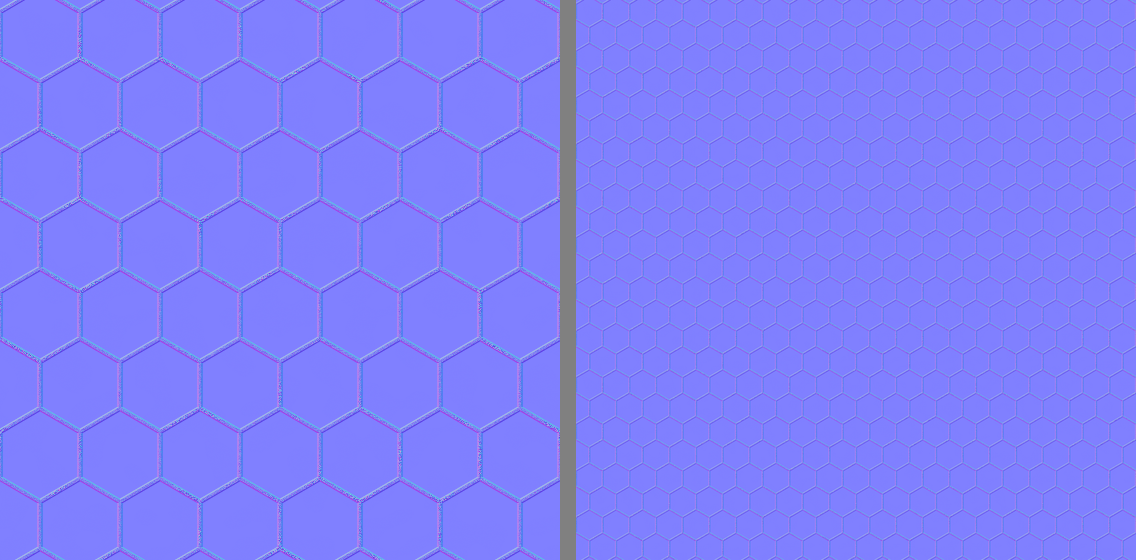
Left, the tile; right, the same tile 3 across and 3 down.
A WebGL 1 fragment shader for this texture map:

```glsl
precision highp float;
uniform vec2 u_resolution;

#define COLUMNS 7.0        // hexagons across
#define ROW_PAIRS 4.0      // pairs of staggered rows down
#define GROOVE_HALF 0.032  // groove half width, in hexagon widths
#define FLOOR_HALF 0.0185  // half width of the rough groove floor
#define BEVEL_SLOPE 0.72   // steepness of the groove walls
#define GRAIN_CELLS 480.0  // grain cells across the canvas
#define GRAIN_SLOPE 0.75   // roughness of the groove floor
#define FACE_GRAIN 0.006   // faint roughness of the hexagon faces
#define FLOOR_DULL 0.10    // normal shortened by grain too fine to see

const float TAU = 6.2831853;

vec2 hash2(vec2 cell) {
  vec2 k = vec2(dot(cell, vec2(127.1, 311.7)), dot(cell, vec2(269.5, 183.3)));
  return fract(sin(k) * 43758.5);
}

// Offset to the nearest point of a wrapping cellular pattern
vec2 cellularOffset(vec2 uv, float cells) {
  vec2 p = uv * cells;
  vec2 base = floor(p);
  vec2 nearest = vec2(2.0);
  for (int j = -1; j <= 1; j++) {
    for (int i = -1; i <= 1; i++) {
      vec2 cell = base + vec2(float(i), float(j));
      vec2 offset = cell + hash2(mod(cell, cells)) - p;
      if (dot(offset, offset) < dot(nearest, nearest)) nearest = offset;
    }
  }
  return nearest;
}

// Patchy wear from layered sines with whole frequencies
float wearAmount(vec2 uv) {
  vec2 a = uv * TAU;
  float warp = sin(3.0 * a.x - 2.0 * a.y) + sin(5.0 * a.y + 1.3);
  float s = sin(6.0 * a.x + 5.0 * a.y + warp)
          + sin(9.0 * a.y - 4.0 * a.x - 1.4 * warp + 2.1)
          + 0.7 * sin(13.0 * a.x + 3.0 * a.y + 4.0);
  return smoothstep(0.0, 2.3, s);
}

// Offset from the centre of the nearest hexagon of unit width
vec2 hexOffset(vec2 p, vec2 period) {
  vec2 a = mod(p + vec2(0.5, 0.25) * period, period) - 0.5 * period;
  vec2 b = mod(p + vec2(0.0, 0.75) * period, period) - 0.5 * period;
  return dot(a, a) < dot(b, b) ? a : b;
}

void main() {
  vec2 uv = gl_FragCoord.xy / u_resolution;
  float pixel = COLUMNS / u_resolution.x;

  // Distance to the hexagon side and its outward direction
  vec2 period = vec2(1.0, sqrt(3.0));
  vec2 c = hexOffset(uv * vec2(COLUMNS, ROW_PAIRS) * period, period);
  vec2 slant = 0.5 * period;
  float across = abs(c.x);
  float diagonal = dot(abs(c), slant);
  float edge = 0.5 - max(across, diagonal);
  vec2 outward = across > diagonal ? vec2(sign(c.x), 0.0) : sign(c) * slant;

  // Pixel coverage of the bevelled wall and the floor
  float wallTop = min(edge + 0.5 * pixel, GROOVE_HALF);
  float wallBase = max(edge - 0.5 * pixel, FLOOR_HALF);
  float wall = clamp((wallTop - wallBase) / pixel, 0.0, 1.0);
  float ground = clamp((FLOOR_HALF - edge) / pixel + 0.5, 0.0, 1.0);

  // Surface tilt, with green pointing down
  vec2 grain = cellularOffset(uv, GRAIN_CELLS);
  float wear = wearAmount(uv);
  float roughness = GRAIN_SLOPE * mix(0.4, 1.2, wear) * (ground + 0.2 * wall);
  vec2 tilt = outward * vec2(1.0, -1.0) * BEVEL_SLOPE * wall;
  tilt += grain * (roughness + FACE_GRAIN * wear);

  vec3 normal = normalize(vec3(tilt, 1.0));
  normal *= 1.0 - FLOOR_DULL * (ground + 0.6 * wall);
  gl_FragColor = vec4(normal * 0.5 + 0.5, 1.0);
}
```
